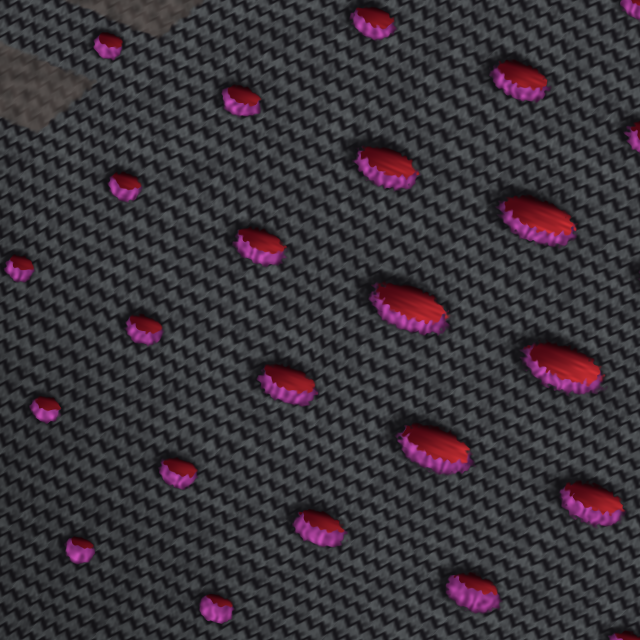
A WebGL 2 fragment shader for this texture:

```glsl
#version 300 es
precision highp float;
// Charcoal knitted mesh with slanted eyelets showing red lining and magenta fluff.
uniform vec2 u_resolution;
out vec4 outColor;

const float TAU = 6.2831853;
const vec2 GRAIN = vec2(0.92, 0.39);   // direction of the knit rows, y down
const vec3 GAP = vec3(0.085, 0.08, 0.095);
const vec3 YARN = vec3(0.262, 0.272, 0.282);
const vec3 PATCH = vec3(0.30, 0.27, 0.26);
const vec3 PLUM = vec3(0.33, 0.10, 0.30);
const vec3 ORCHID = vec3(0.76, 0.30, 0.69);
const vec3 WINE = vec3(0.29, 0.03, 0.07);
const vec3 SCARLET = vec3(0.78, 0.18, 0.20);

float hash(vec2 p) {
  return fract(sin(dot(p, vec2(127.1, 311.7))) * 43758.5453);
}

float noise(vec2 p) {
  vec2 i = floor(p), f = fract(p);
  f = f * f * (3.0 - 2.0 * f);
  return mix(mix(hash(i), hash(i + vec2(1, 0)), f.x),
             mix(hash(i + vec2(0, 1)), hash(i + vec2(1, 1)), f.x), f.y);
}

// Coordinates along and across the knit rows
vec2 toGrain(vec2 d) {
  return vec2(dot(d, GRAIN), dot(d, vec2(-GRAIN.y, GRAIN.x)));
}

// Wavy rows of hooked stitches
vec3 knit(vec2 p, vec2 stitches) {
  vec2 bent = p + vec2(0.0, 0.05 * p.x * (0.5 - p.x) + 0.008 * sin(5.0 * p.y + 3.0 * p.x));
  vec2 g = toGrain(bent) * stitches;
  g.x += 0.38 * g.y + 0.5 * noise(p * 9.0);
  g.y += 0.17 * sin(TAU * g.x) + 0.05 * sin(2.0 * TAU * g.x) + 0.2 * noise(p * 24.0);
  float across = fract(g.y);
  float ridge = smoothstep(0.02, 0.34, across) * (1.0 - smoothstep(0.70, 0.99, across));
  float along = abs(fract(g.x + 0.55 * across) - 0.5);
  float notch = smoothstep(0.27, 0.48, along) * smoothstep(0.25, 0.8, across);
  float shade = ridge * (1.0 - 0.6 * notch);
  float fibre = noise(toGrain(p) * vec2(260.0, 150.0)) - 0.5;
  shade *= 0.9 + 0.25 * hash(floor(g)) + 0.45 * fibre;
  float light = 0.86 + 0.2 * smoothstep(0.0, 0.6, p.x + 0.5 - 0.6 * p.y);
  return mix(GAP, YARN, shade) * light;
}

// Slanted, worn film patch: coverage of a parallelogram around a centre
float patchMask(vec2 d, vec2 halfSize) {
  vec2 side = vec2(-0.76, 0.65);
  float area = GRAIN.x * side.y - GRAIN.y * side.x;
  vec2 st = vec2(d.x * side.y - d.y * side.x, GRAIN.x * d.y - GRAIN.y * d.x) / area;
  vec2 outside = abs(st) - halfSize;
  float edge = max(outside.x, outside.y) + 0.008 * (noise(d * 130.0) - 0.5);
  return 1.0 - smoothstep(-0.004, 0.005, edge);
}

// Staggered lattice that leans right toward the bottom
vec2 eyeletCentre(float column, float row) {
  float y = 0.199 - 0.0176 * column + 0.2214 * (row - 0.5 * mod(column, 2.0));
  float x = -0.0104 + 0.1986 * column - 0.0234 * sin(column * TAU / 6.0);
  vec2 jitter = vec2(hash(vec2(column, row)), hash(vec2(row, column + 7.0))) - 0.5;
  return vec2(x + 0.05 * y + 0.13 * y * y, y) + 0.012 * jitter;
}

// Eyelets swell around one spot of the cloth
float eyeletSwell(vec2 c) {
  vec2 d = (c - vec2(0.78, 0.52)) / vec2(0.43, 0.49);
  return exp(-dot(d, d));
}

// Lays one eyelet with shadow, lining and fluff over the cloth
vec3 eyelet(vec3 cloth, vec2 d, float swell, float low, float seed) {
  float halfWidth = 0.0205 + 0.0495 * swell;
  vec2 radii = vec2(halfWidth, 0.013 + 0.33 * halfWidth);
  vec2 q = toGrain(d);
  vec2 s = q / radii;
  float fuzz = noise(q * 190.0 + seed) - 0.5;

  float shadow = 1.0 - smoothstep(0.85, 1.45, length(s + vec2(0.2, 0.12)) + 0.2 * fuzz);
  vec3 color = mix(cloth, GAP * 0.75, 0.9 * shadow);

  // Glossy lining, darker to the upper left
  float glow = smoothstep(-0.9, 0.5, s.x + 0.5 * s.y) * smoothstep(-1.05, -0.45, s.y);
  float streak = noise(vec2(q.x * 45.0, q.y * 230.0) + seed);
  vec3 lining = mix(WINE, SCARLET, glow * (0.3 + 0.7 * swell) * (0.65 + 0.5 * streak));

  // Lumpy fluff around the lower lip
  float lumps = 0.5 + 0.5 * sin(q.x * 430.0 + 5.0 * noise(q * 70.0 + seed));
  float grain = noise(q * 140.0 + seed * 3.0);
  float tuft = clamp(0.15 + 0.5 * grain + 0.45 * lumps * smoothstep(-0.4, 0.5, s.y), 0.0, 1.0);
  vec3 fluff = mix(PLUM, ORCHID, tuft) * (1.0 - 0.45 * smoothstep(0.7, 1.05, length(s)));
  float lift = 0.32 + 0.4 * (1.0 - swell) + 0.4 * low;
  float lip = length((s + vec2(0.02, lift)) / vec2(0.94, 0.79)) + 0.16 * (lumps - 0.5) + 0.2 * fuzz;
  vec3 inside = mix(lining, fluff, smoothstep(0.88, 1.04, lip));
  inside *= 0.35 + 0.65 * smoothstep(-1.0, -0.6, s.y + 0.25 * s.x);

  float mask = 1.0 - smoothstep(0.9, 1.06, length(s) + 0.22 * fuzz);
  return mix(color, inside, mask);
}

void main() {
  vec2 uv = gl_FragCoord.xy / u_resolution;
  vec2 p = vec2(uv.x, 1.0 - uv.y);
  vec3 color = knit(p, vec2(45.0, 38.0));

  // Two worn patches in the upper left corner
  for (int k = 0; k < 2; k++) {
    vec2 d = p - vec2(0.003, 0.125) - float(k) * vec2(0.189, -0.147);
    vec3 film = PATCH * (0.65 + 0.4 * noise(p * 75.0)) + 0.2 * (color - GAP);
    color = mix(color, film, 0.9 * patchMask(d, vec2(0.111, 0.06)));
  }

  // Eyelets in six staggered columns
  for (int i = 0; i < 6; i++) {
    for (int j = (i == 0 ? 1 : 0); j < 6; j++) {
      vec2 c = eyeletCentre(float(i), float(j));
      float low = smoothstep(0.72, 0.94, c.y);
      color = eyelet(color, p - c, eyeletSwell(c), low, float(i * 7 + j));
    }
  }
  outColor = vec4(color, 1.0);
}
```
